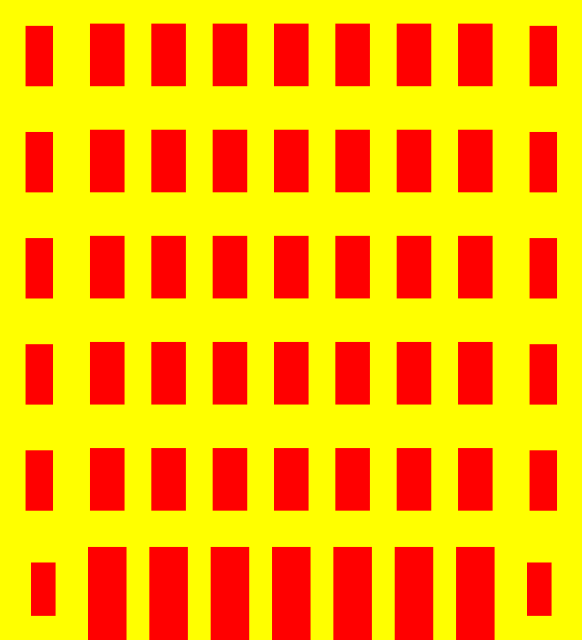
Write a Shadertoy shader that draws this pattern.

```glsl
// Colours
const vec3 WALL = vec3(1.0, 1.0, 0.0);
const vec3 PANE = vec3(1.0, 0.0, 0.0);

// Layout, as fractions of the canvas
const float AXIS_X = 0.5005;
const float COLUMN_PITCH = 0.1054;
const float COLUMN_REACH = 3.0;     // columns on each side of the axis
const float LOWEST_ROW_Y = 0.2510;
const float ROW_PITCH = 0.1658;
const float LAST_ROW = 4.0;

// Half sizes of the panes
const vec2 WINDOW_HALF = vec2(0.0297, 0.0489);
const vec2 SIDE_HALF = vec2(0.0236, 0.0472);
const vec2 DOOR_HALF = vec2(0.0331, 0.1454);
const vec2 SIDE_DOOR_HALF = vec2(0.0211, 0.0417);

// Placement of the outer columns and the ground floor
const float SIDE_OFFSET = 0.4330;
const float SIDE_DROP = 0.0018;
const vec2 SIDE_DOOR_POS = vec2(0.4261, 0.0794);

// Antialiased coverage of an axis-aligned box
float boxCoverage(vec2 offset, vec2 halfSize) {
    vec2 edge = clamp((halfSize - abs(offset)) * iResolution.xy + 0.5, 0.0, 1.0);
    return edge.x * edge.y;
}

// Offset from the nearest cell centre, limited to a range of cells
float repeatOffset(float x, float pitch, float first, float last) {
    return x - pitch * clamp(round(x / pitch), first, last);
}

void mainImage(out vec4 fragColor, in vec2 fragCoord) {
    vec2 uv = fragCoord / iResolution.xy;
    float x = uv.x - AXIS_X;
    float mirrorX = abs(x);
    float columnX = repeatOffset(x, COLUMN_PITCH, -COLUMN_REACH, COLUMN_REACH);
    float height = uv.y - LOWEST_ROW_Y;
    float rowY = repeatOffset(height, ROW_PITCH, 0.0, LAST_ROW);
    float sideY = repeatOffset(height + SIDE_DROP, ROW_PITCH, 0.0, LAST_ROW);

    // Upper floors
    float pane = boxCoverage(vec2(columnX, rowY), WINDOW_HALF);
    pane = max(pane, boxCoverage(vec2(mirrorX - SIDE_OFFSET, sideY), SIDE_HALF));

    // Ground floor, its tall panes running off the lower border
    pane = max(pane, boxCoverage(vec2(columnX, uv.y), DOOR_HALF));
    pane = max(pane, boxCoverage(vec2(mirrorX, uv.y) - SIDE_DOOR_POS, SIDE_DOOR_HALF));

    fragColor = vec4(mix(WALL, PANE, pane), 1.0);
}
```
